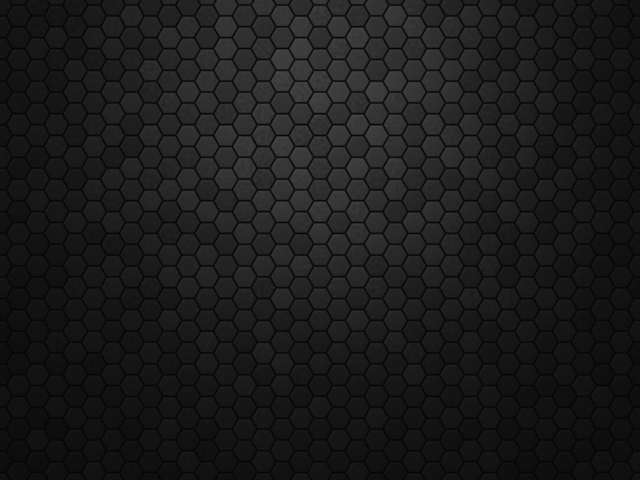
Reproduce this pattern procedurally as a WebGL 2 fragment shader.

```glsl
#version 300 es
precision highp float;

uniform vec2 u_resolution;
out vec4 fragColor;

// Layout, in units of the canvas height
const float PITCH = 0.0453;                      // vertical distance between cells
const vec2 CELL_ORIGIN = vec2(0.0, 0.0139);      // offset of one cell from the centre

// Cell shape, in units of the pitch
const float GAP_HALF_WIDTH = 0.035;
const float EDGE_SOFTNESS = 0.05;
const float RIM_WIDTH = 0.05;

// Colours and light
const vec3 GAP_COLOR = vec3(0.022);
const vec3 SHADE_COLOR = vec3(0.058, 0.058, 0.059);
const vec3 GLOW_COLOR = vec3(0.162, 0.162, 0.163);
const vec2 GLOW_CENTER = vec2(0.0, 0.3);
const vec2 GLOW_RADIUS = vec2(0.45, 0.50);
const vec2 LIGHT_DIR = vec2(-0.5, 0.866);
const float RIM_STRENGTH = 0.026;
const float FACE_SLOPE = 0.10;

// Variation between cells
const float TONE_VARIATION = 0.26;
const float GRAIN_SCALE = 5.5;
const float GRAIN_STRENGTH = 0.22;

const vec2 HEX_PERIOD = vec2(1.7320508, 1.0);

float hash(vec2 p) {
    vec3 q = fract(p.xyx * vec3(0.1031, 0.1030, 0.0973));
    q += dot(q, q.yzx + 33.33);
    return fract((q.x + q.y) * q.z);
}

vec2 gradientAt(vec2 lattice) {
    float angle = 6.28319 * hash(lattice);
    return vec2(cos(angle), sin(angle));
}

float gradientNoise(vec2 p) {
    vec2 i = floor(p);
    vec2 f = p - i;
    vec2 u = f * f * f * (f * (f * 6.0 - 15.0) + 10.0);
    float a = dot(gradientAt(i), f);
    float b = dot(gradientAt(i + vec2(1, 0)), f - vec2(1, 0));
    float c = dot(gradientAt(i + vec2(0, 1)), f - vec2(0, 1));
    float d = dot(gradientAt(i + vec2(1, 1)), f - vec2(1, 1));
    return mix(mix(a, b, u.x), mix(c, d, u.x), u.y);
}

// Offset from the centre of the nearest flat-topped hexagon
vec2 hexLocal(vec2 p) {
    vec2 a = mod(p + 0.5 * HEX_PERIOD, HEX_PERIOD) - 0.5 * HEX_PERIOD;
    vec2 b = mod(p, HEX_PERIOD) - 0.5 * HEX_PERIOD;
    return dot(a, a) < dot(b, b) ? a : b;
}

// Distance inward from the hexagon's border
float hexInset(vec2 q) {
    q = abs(q);
    return 0.5 - max(q.y, dot(q, vec2(0.8660254, 0.5)));
}

void main() {
    vec2 pos = (gl_FragCoord.xy - 0.5 * u_resolution) / u_resolution.y;
    vec2 p = (pos - CELL_ORIGIN) / PITCH;
    float pixel = 1.0 / (u_resolution.y * PITCH);

    vec2 local = hexLocal(p);
    vec2 id = round((p - local) / (0.5 * HEX_PERIOD)) + 200.0;
    float inset = hexInset(local) - GAP_HALF_WIDTH;
    float soft = max(EDGE_SOFTNESS, 0.6 * pixel);

    // Wide glow from above, fading to the sides and bottom
    vec2 g = (pos - GLOW_CENTER) / GLOW_RADIUS;
    float glow = exp(-dot(g, g));
    vec3 face = SHADE_COLOR + GLOW_COLOR * glow;

    // Tone and grain of each cell
    float tone = hash(id) - 0.5;
    float grainAmount = GRAIN_STRENGTH * hash(id + 57.0);
    float grain = gradientNoise(p * GRAIN_SCALE + 300.0);
    face *= 1.0 + TONE_VARIATION * tone + grainAmount * grain;

    // Slanted face and a thin rim on the lit sides
    float facing = dot(local, LIGHT_DIR);
    face *= 1.0 + FACE_SLOPE * facing;
    float rimDistance = (inset - RIM_WIDTH) / max(RIM_WIDTH, pixel);
    float rim = exp(-rimDistance * rimDistance);
    face += RIM_STRENGTH * rim * smoothstep(0.0, 0.45, facing) * (0.4 + 0.6 * glow);

    float cover = smoothstep(-soft, soft, inset);
    vec3 color = mix(GAP_COLOR, face, cover);
    fragColor = vec4(color, 1.0);
}
```
